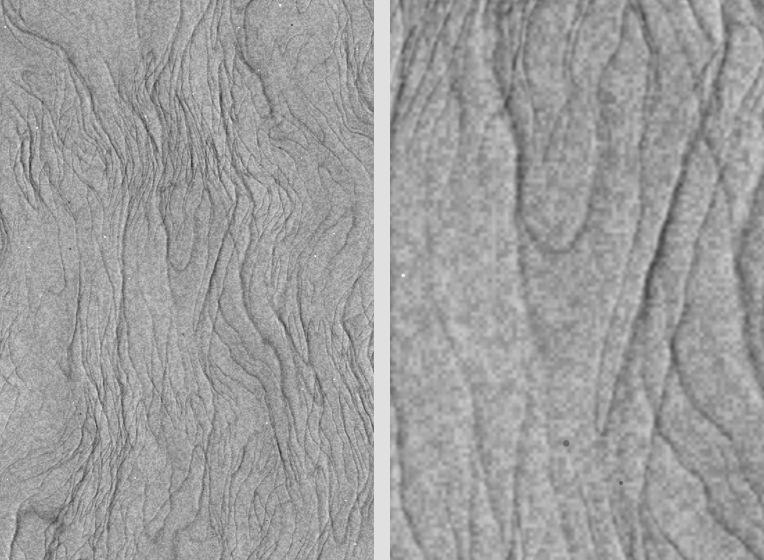
Left, the full canvas; right, a detail of the centre.
This texture is drawn by a Shadertoy shader. Its source:

```glsl
// Grey wet sand cut by branching drainage rills that run down the canvas.
// Rills are level lines of stretched noise on a bent, meandering flow, each
// shaded with a dark bed and a lit left bank; silt streaks and grain on top.

const float BASE_TONE = 0.645;
const int RILL_LAYERS = 8;
const float RILL_FREQ = 3.6;        // rills across the width, coarsest layer
const float RILL_FREQ_STEP = 1.38;
const float RILL_STRETCH = 0.19;    // vertical over horizontal frequency
const float RILL_WIDTH = 0.0046;
const float BED_DEPTH = 0.15;
const float BANK_LIGHT = 0.105;
const float STREAK_CONTRAST = 0.095;
const float PATCH_CONTRAST = 0.055;
const float GRAIN_CONTRAST = 0.20;
const float GRAIN_FREQ = 270.0;
const float SPECK_FREQ = 34.0;

float hash(vec2 p) {
    vec3 q = fract(vec3(p.xyx) * 0.1031);
    q += dot(q, q.yzx + 33.33);
    return fract((q.x + q.y) * q.z);
}

vec2 randomGradient(vec2 cell) {
    float angle = 6.2832 * hash(cell + 57.0);
    return vec2(cos(angle), sin(angle));
}

// Gradient noise, roughly -0.6 to 0.6
float gradientNoise(vec2 p) {
    vec2 i = floor(p), f = p - i;
    vec2 s = f * f * f * (f * (f * 6.0 - 15.0) + 10.0);
    vec2 r = vec2(1.0, 0.0);
    float a = dot(randomGradient(i), f);
    float b = dot(randomGradient(i + r.xy), f - r.xy);
    float c = dot(randomGradient(i + r.yx), f - r.yx);
    float d = dot(randomGradient(i + r.xx), f - r.xx);
    return mix(mix(a, b, s.x), mix(c, d, s.x), s.y);
}

// Value noise, 0 to 1
float valueNoise(vec2 p) {
    vec2 i = floor(p), f = p - i;
    f = f * f * (3.0 - 2.0 * f);
    vec2 r = vec2(1.0, 0.0);
    return mix(mix(hash(i), hash(i + r.xy), f.x),
               mix(hash(i + r.yx), hash(i + r.xx), f.x), f.y);
}

// Bends the plane so that vertical lines follow the running water
vec2 flow(vec2 p) {
    float bend = 0.13 * (p.y - 0.55) * (p.y - 0.55);
    bend += 0.20 * gradientNoise(p * vec2(1.9, 1.5) + 4.3);
    bend += 0.060 * gradientNoise(p * vec2(5.0, 4.0) + 11.7);
    bend += 0.016 * gradientNoise(p * vec2(12.0, 10.0) + 23.1);
    bend += 0.005 * gradientNoise(p * 34.0 + 31.9);
    return vec2(p.x + bend, p.y);
}

float rillField(vec2 q, float layer, float freq) {
    float lean = 0.16 * sin(layer * 2.4 + 0.9) * (0.6 + 0.2 * layer);
    q.x += lean * q.y;
    float level = 0.10 * cos(layer * 2.1);
    return gradientNoise(q * freq * vec2(1.0, RILL_STRETCH) + layer * 17.3) + level;
}

// Dark beds and lit banks of every rill layer
float rills(vec2 p, vec2 q) {
    const float STEP = 0.0015;
    vec2 qx = flow(p + vec2(STEP, 0.0));
    vec2 qy = flow(p + vec2(0.0, STEP));
    float shade = 0.0;
    float freq = RILL_FREQ;
    for (int i = 0; i < RILL_LAYERS; i++) {
        float layer = float(i);
        float n = rillField(q, layer, freq);
        vec2 slope = vec2(rillField(qx, layer, freq), rillField(qy, layer, freq)) - n;
        slope /= STEP;
        float steepness = max(length(slope), 0.4 * freq);
        float width = max(RILL_WIDTH * pow(0.86, layer), 0.0021);
        float d = n / steepness / width;
        float bed = exp(-d * d);
        float bank = -slope.x / steepness * d * exp(-d * d * 0.30);
        float presence = gradientNoise(p * vec2(4.0, 2.6) + layer * 9.1);
        presence = smoothstep(-0.22, 0.32, presence) * pow(0.95, layer);
        shade += presence * (BANK_LIGHT * bank - BED_DEPTH * bed);
        freq *= RILL_FREQ_STEP;
    }
    return shade;
}

// Soft lengthwise streaks of silt
float streaks(vec2 q) {
    float s = gradientNoise(q * vec2(15.0, 1.8) + 3.7);
    s += 0.8 * gradientNoise(q * vec2(36.0, 4.0) + 8.2);
    s += 0.6 * gradientNoise((q + vec2(0.25 * q.y, 0.0)) * vec2(75.0, 9.0));
    return s * 0.6;
}

// Sparse round specks, pale or dark
float specks(vec2 p) {
    vec2 cell = floor(p * SPECK_FREQ);
    vec2 centre = 0.25 + 0.5 * vec2(hash(cell + 5.0), hash(cell + 71.0));
    float radius = mix(0.05, 0.11, hash(cell + 13.0));
    float d = length(fract(p * SPECK_FREQ) - centre);
    float kind = hash(cell + 29.0);
    float tint = 0.28 * step(0.982, kind) - 0.25 * step(kind, 0.006);
    return tint * (1.0 - smoothstep(radius * 0.6, radius * 1.4, d));
}

void mainImage(out vec4 fragColor, in vec2 fragCoord) {
    vec2 p = fragCoord / iResolution.x;
    vec2 q = flow(p);
    float tone = BASE_TONE + rills(p, q);
    tone += STREAK_CONTRAST * streaks(q);
    tone += PATCH_CONTRAST * gradientNoise(q * vec2(4.5, 1.1) + 41.0);
    float grain = 0.8 * valueNoise(p * GRAIN_FREQ) + 0.4 * valueNoise(p * GRAIN_FREQ * 0.47 + 7.5);
    tone += GRAIN_CONTRAST * (grain - 0.6) + specks(p);
    fragColor = vec4(vec3(clamp(tone, 0.2, 0.95)), 1.0);
}
```
